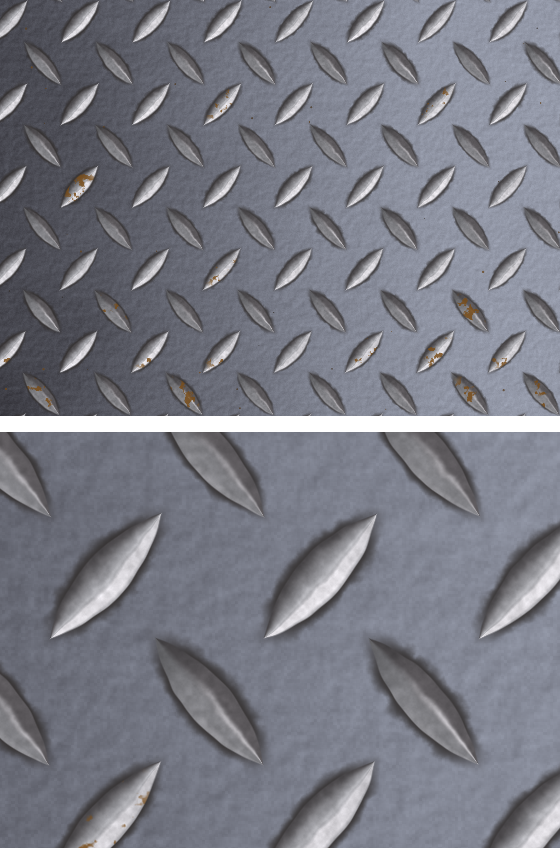
Top: the whole. Bottom: its middle third, enlarged.
Write a WebGL 2 fragment shader that draws this texture.

```glsl
#version 300 es
precision highp float;
// Worn steel tread plate: two interleaved lattices of raised pointed lenses,
// one leaning right and one leaning left, over a brushed sheet lit from the right.
// Each lens is a vesica distance shape with shaded faces, a ragged grime rim and rust.
uniform vec2 u_resolution;
out vec4 fragColor;

// Layout, in units of canvas height
const vec2 CELL = vec2(0.1717, 0.1986);
const vec2 RISING_ORIGIN = vec2(0.1900, 0.1540);
const vec2 FALLING_ORIGIN = vec2(0.1015, 0.0535);
const vec2 RISING_AXIS = vec2(0.666, 0.746);
const vec2 FALLING_AXIS = vec2(-0.655, 0.756);
const float HALF_LENGTH = 0.067;
const float HALF_WIDTH = 0.0180;
const float SHEAR = 0.005;
const float GRIME_REACH = 0.013;
// Colours
const vec3 STEEL_DARK = vec3(0.25, 0.25, 0.28);
const vec3 STEEL_LIGHT = vec3(0.58, 0.60, 0.66);
const vec3 GRIME = vec3(0.19, 0.175, 0.17);
const vec3 FACE_DARK = vec3(0.29, 0.28, 0.29);
const vec3 FACE_LIGHT = vec3(0.59, 0.59, 0.61);
const vec3 GLINT = vec3(0.91, 0.90, 0.92);
const vec3 RUST = vec3(0.47, 0.30, 0.10);

float hash(vec2 p) {
    vec3 q = fract(p.xyx * 0.1031);
    q += dot(q, q.yzx + 33.33);
    return fract((q.x + q.y) * q.z);
}

float noise(vec2 p) {
    vec2 i = floor(p), f = fract(p);
    f = f * f * (3.0 - 2.0 * f);
    return mix(mix(hash(i), hash(i + vec2(1, 0)), f.x),
               mix(hash(i + vec2(0, 1)), hash(i + vec2(1, 1)), f.x), f.y);
}

float fbm(vec2 p) {
    float sum = 0.0, amp = 0.5;
    for (int i = 0; i < 4; i++) {
        sum += amp * noise(p);
        p = p * 2.03 + 17.3;
        amp *= 0.5;
    }
    return sum;
}

// Flat sheet: broad light ramp, patches, brushed streaks, pitted relief, specks
vec3 sheet(vec2 p, vec2 uv) {
    float light = smoothstep(-0.25, 0.92, uv.x);
    light -= 0.13 * (1.0 - uv.x) * (1.0 - uv.y);
    light += 0.20 * (fbm(p * 5.0) - 0.47) * (1.2 - uv.x);
    light += 0.10 * (fbm(p * vec2(12.0, 110.0)) - 0.47);
    float relief = fbm(p * 85.0) - fbm(p * 85.0 + vec2(0.35, -0.35));
    light += 0.30 * relief + 0.07 * (hash(floor(p * 380.0)) - 0.5);
    vec3 color = mix(STEEL_DARK, STEEL_LIGHT, light);
    vec2 id = floor(p * 22.0);
    vec2 offset = fract(p * 22.0) - 0.25 - 0.5 * vec2(hash(id + 3.1), hash(id + 8.7));
    float radius = 0.03 + 0.06 * hash(id + 5.5);
    float speck = smoothstep(radius, radius * 0.4, length(offset)) * step(0.93, hash(id));
    return mix(color, mix(GRIME, RUST, hash(id + 2.2)), 0.75 * speck);
}

// Top of a lens: s runs across it and t along it, both from -1 to 1
vec3 face(float s, float t, bool rising, float wear, float rough) {
    float bend = s + 0.35 * (rough - 0.5);
    if (rising) {
        vec3 color = mix(FACE_DARK, FACE_LIGHT, smoothstep(-1.0, -0.1, bend));
        color += 0.12 * exp(-40.0 * (bend - 0.08) * (bend - 0.08));
        float glint = smoothstep(0.12, 0.35, bend) * (1.0 - 0.7 * smoothstep(0.78, 1.0, s));
        glint *= mix(0.72, 1.0, wear) * (1.0 - 0.25 * smoothstep(0.0, 0.8, t));
        return mix(color, GLINT, glint);
    }
    vec3 color = mix(FACE_LIGHT * 0.86, FACE_DARK * 1.25, smoothstep(-0.25, 0.45, bend));
    color *= 1.0 - 0.25 * smoothstep(0.1, 0.9, t);
    float ridge = exp(-35.0 * (bend - 0.15) * (bend - 0.15)) * smoothstep(0.6, -0.5, t);
    float rim = smoothstep(0.55, 0.85, -s) * smoothstep(0.5, -0.4, t);
    return mix(color, GLINT, mix(0.35, 0.7, wear) * ridge + 0.15 * rim);
}

// Lays one lattice of lenses, with its grime, over the given colour
vec3 addTreads(vec3 color, vec2 p, vec2 origin, vec2 axis, bool rising) {
    vec2 id = round((p - origin) / CELL);
    vec2 key = id + (rising ? 20.0 : 61.0);
    float wear = hash(key);
    vec2 local = p - origin - id * CELL;
    vec2 q = vec2(dot(local, vec2(axis.y, -axis.x)), dot(local, axis));
    q.x += 0.0016 * (noise(p * 70.0) - 0.5);
    float halfWidth = HALF_WIDTH * mix(0.94, 1.06, hash(key + 9.0));
    float radius = (HALF_LENGTH * HALF_LENGTH + halfWidth * halfWidth) / (2.0 * halfWidth);
    float inset = radius - halfWidth;
    float dist = length(vec2(abs(q.x) + inset, q.y)) - radius;
    float t = q.y / HALF_LENGTH;
    float span = sqrt(max(radius * radius - q.y * q.y, 0.0)) - inset;
    float s = clamp(q.x / max(span, 0.0005), -1.0, 1.0);
    // Ragged dirt gathered round the belly
    float reach = GRIME_REACH * (0.25 + 1.1 * fbm(p * 95.0)) * mix(0.65, 1.1, wear);
    float grime = smoothstep(reach, 0.0, dist) * smoothstep(1.25, 0.5, abs(t));
    color = mix(color, GRIME, 0.85 * grime);
    // Lens with scuffs, and rust that gathers toward the bottom edge
    float rough = fbm(p * 60.0 + key);
    vec3 top = face(s, t, rising, wear, rough);
    top *= 0.86 + 0.28 * fbm(p * 170.0);
    float rusty = step(hash(key + 4.0), p.y < 0.14 ? 0.75 : 0.12);
    float rust = rusty * smoothstep(0.53, 0.64, fbm(p * 75.0 + 7.0)) * smoothstep(0.85, 0.4, abs(t));
    top = mix(top, RUST, 0.85 * rust);
    float pixel = 1.0 / u_resolution.y;
    return mix(color, top, smoothstep(pixel, -pixel, dist));
}

void main() {
    vec2 uv = gl_FragCoord.xy / u_resolution;
    vec2 p = gl_FragCoord.xy / u_resolution.y;
    vec3 color = sheet(p, uv);
    vec2 lattice = p - vec2(SHEAR * (p.y - 0.5), 0.0);
    color = addTreads(color, lattice, RISING_ORIGIN, RISING_AXIS, true);
    color = addTreads(color, lattice, FALLING_ORIGIN, FALLING_AXIS, false);
    fragColor = vec4(clamp(color, 0.0, 1.0), 1.0);
}
```
